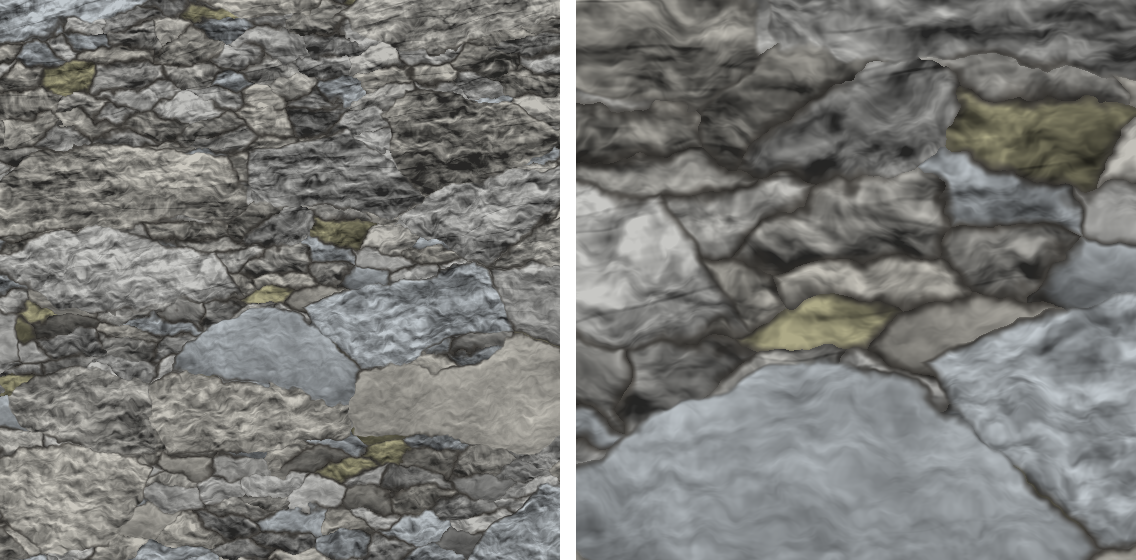
Left: the whole. Right: its middle third, enlarged.
This texture is drawn by a WebGL 1 fragment shader. Its source:

```glsl
precision highp float;
uniform vec2 u_resolution;

const vec2 BLOCK_SCALE = vec2(3.0, 6.2);
const vec2 RUBBLE_SCALE = vec2(11.0, 25.0);
const float RUBBLE_SHARE = 0.3;
const float JOINT_WIDTH = 0.008;
const float DARK_TONE = 0.37;
const float PALE_TONE = 0.615;
const float BLOTCHES = 0.3;
const float ROUGHNESS = 0.42;
const float STRATA = 0.42;
const float RELIEF = 0.36;
const vec3 JOINT_COLOR = vec3(0.23, 0.22, 0.205);
const vec3 GREY_TINT = vec3(1.0, 1.0, 0.985);
const vec3 WARM_TINT = vec3(1.015, 1.0, 0.955);
const vec3 BLUE_TINT = vec3(0.965, 1.0, 1.025);
const vec3 MOSS_TINT = vec3(0.9, 0.88, 0.7);

float hash(vec2 p) {
  vec3 q = fract(p.xyx * vec3(0.1031, 0.1030, 0.0973));
  q += dot(q, q.yzx + 33.33);
  return fract((q.x + q.y) * q.z);
}

float noise(vec2 p) {
  vec2 i = floor(p), f = fract(p);
  f = f * f * (3.0 - 2.0 * f);
  return mix(mix(hash(i), hash(i + vec2(1, 0)), f.x),
             mix(hash(i + vec2(0, 1)), hash(i + 1.0), f.x), f.y);
}

// Fractal noise centred on zero
float fbm(vec2 p) {
  float sum = 0.0, amp = 0.53;
  for (int i = 0; i < 4; i++) {
    sum += amp * (noise(p) - 0.5);
    p = mat2(0.96, 0.28, -0.28, 0.96) * p * 1.9 + 7.3;
    amp *= 0.55;
  }
  return sum;
}

vec2 seedPoint(vec2 cell) {
  return 0.04 + 0.92 * vec2(hash(cell + 11.7), hash(cell + 47.3));
}

// Voronoi stones: cell id, joint distance in canvas units, height above centre
vec4 stones(vec2 uv, vec2 scale) {
  vec2 p = uv * scale + 20.0;
  vec2 cell = floor(p), f = fract(p), nearCell = vec2(0), nearest = vec2(0);
  float best = 9.0, edge = 1.0;
  for (int j = -1; j <= 1; j++)
    for (int i = -1; i <= 1; i++) {
      vec2 g = vec2(i, j), r = g + seedPoint(cell + g) - f;
      if (dot(r, r) < best) { best = dot(r, r); nearest = r; nearCell = g; }
    }
  for (int j = -2; j <= 2; j++)
    for (int i = -2; i <= 2; i++) {
      vec2 g = vec2(i, j), r = g + seedPoint(cell + g) - f, across = r - nearest;
      if (dot(across, across) > 0.0001) {
        vec2 n = normalize(across);
        edge = min(edge, dot(0.5 * (r + nearest), n) / length(n * scale));
      }
    }
  return vec4(cell + nearCell, edge, -nearest.y);
}

// Surface of one stone: blotches, tilted strata, cracks, relief and lit rim
vec3 stoneColor(vec2 uv, vec4 s, float layering, float mossShare) {
  float shade = hash(s.xy + 3.1), kind = hash(s.xy + 71.9);
  float tilt = 0.4 * (hash(s.xy + 29.3) - 0.3);
  vec2 p = mat2(cos(tilt), -sin(tilt), sin(tilt), cos(tilt)) * uv + s.xy * 1.7;
  float calm = mix(0.4, 1.0, smoothstep(0.1, 0.5, hash(s.xy + 5.5)));
  calm = mix(calm, 1.0, smoothstep(0.6, 1.1, layering));
  float blotch = fbm(p * vec2(8.0, 14.0));
  float strata = fbm(p * vec2(11.0, 75.0));
  vec2 grain = p * vec2(48.0, 80.0) + 2.5 * vec2(blotch, fbm(p * 30.0));
  float rough = fbm(grain);
  float relief = rough - fbm(grain + vec2(0.15, 0.45));
  float crack = 1.0 - smoothstep(0.0, 0.045, abs(fbm(p * vec2(7.0, 30.0) + 9.0)));

  float tone = mix(DARK_TONE, PALE_TONE, shade) + BLOTCHES * blotch;
  tone += calm * (ROUGHNESS * rough + RELIEF * relief + STRATA * layering * strata);
  tone -= 0.11 * crack * layering * calm;
  float rim = smoothstep(0.0, 0.005, s.z) * exp(-s.z / 0.011);
  tone += rim * mix(-0.09, 0.13, smoothstep(-0.25, 0.25, s.w));

  vec3 tint = mix(GREY_TINT, WARM_TINT, smoothstep(0.3, 0.7, kind));
  tint = mix(tint, BLUE_TINT, step(0.88, kind));
  tint = mix(tint, MOSS_TINT, step(kind, mossShare));
  vec3 color = clamp(tone, 0.15, 0.78) * tint;

  // Joints fade in and out, as stones touch or part
  float open = mix(0.3, 1.0, smoothstep(0.25, 0.65, noise(uv * 17.0 + 4.0)));
  vec3 joint = JOINT_COLOR * (1.0 + 0.9 * rough);
  return mix(color, joint, open * (1.0 - smoothstep(-0.001, JOINT_WIDTH * open, s.z)));
}

void main() {
  vec2 uv = gl_FragCoord.xy / u_resolution.y;

  // Ragged outlines
  vec2 warped = uv + 0.045 * vec2(fbm(uv * 7.0), fbm(uv * 7.0 + 31.0));
  warped += 0.022 * vec2(fbm(uv * 36.0 + 5.0), fbm(uv * 36.0 + 63.0));

  vec4 block = stones(warped, BLOCK_SCALE);
  vec4 rubble = stones(warped + 0.015 * fbm(uv * 24.0), RUBBLE_SCALE);

  // Layered, broken stone grows more common upward
  float layering = mix(0.35, 1.2, smoothstep(0.3, 0.75, uv.y + 0.5 * fbm(uv * 3.0)));
  float gap = 0.028 * smoothstep(0.35, 0.75, noise(uv * 6.0 + 2.0));
  block.z -= gap;
  float solid = step(RUBBLE_SHARE, hash(block.xy + 91.0));
  float blockMask = solid * smoothstep(-0.002, 0.002, block.z);

  vec3 blockColor = stoneColor(uv, block, layering, 0.0);
  vec3 rubbleColor = stoneColor(uv, rubble, layering, 0.06);
  rubbleColor *= 0.96;
  gl_FragColor = vec4(mix(rubbleColor, blockColor, blockMask), 1.0);
}
```
